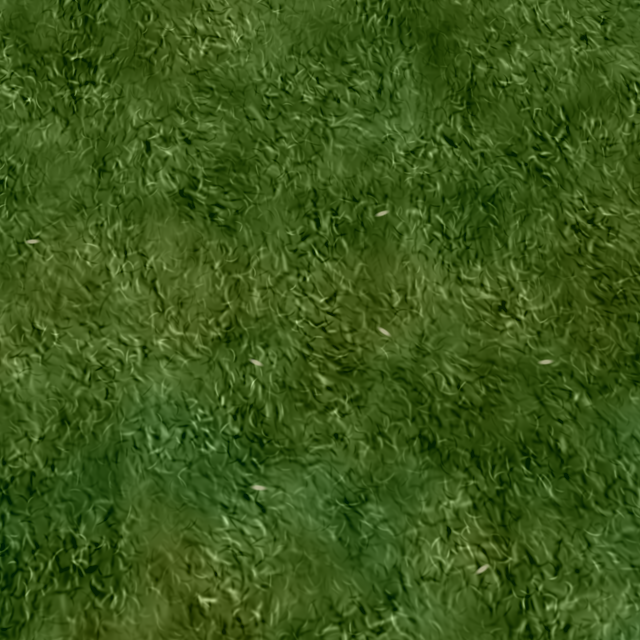
This texture is drawn by a WebGL 2 fragment shader. Its source:

```glsl
#version 300 es
precision highp float;

uniform vec2 u_resolution;
out vec4 fragColor;

const int   LAYERS = 7;
const float COARSE_CELLS = 25.0;    // blade cells per canvas, largest layer
const float CELLS_STEP = 4.0;       // added for each finer layer
const float DEPTH = 0.35;           // shrinking of blades toward the top
const float LEAN = 2.0;             // mean blade angle, radians
const float LEAN_DRIFT = 1.5;       // slow turning of the angle
const float BASE_TONE = 0.352;
const float SHADE = -0.145;         // darkest blade
const float SHINE = 0.27;           // brightest blade
const float HALO = 0.35;            // dark rim beside each blade
const float BEND = 0.6;             // largest curving of a blade
const float FLECK_CELLS = 14.0;
const float FLECK_CHANCE = 0.018;
const vec3  DRY_TINT = vec3(0.032, -0.004, -0.006);
const vec3  COOL_TINT = vec3(-0.032, -0.006, 0.012);
const vec3  FLECK_COLOR = vec3(0.76, 0.75, 0.62);

vec4 hash4(vec2 cell) {
  vec4 h = fract(cell.xyxy * vec4(0.1031, 0.1030, 0.0973, 0.1099));
  h += dot(h, h.wzxy + 33.33);
  return fract((h.xxyz + h.yzzw) * h.zywx);
}

float gradientAt(vec2 cell, vec2 offset) {
  float a = 6.2832 * hash4(cell).x;
  return dot(vec2(cos(a), sin(a)), offset);
}

float gradientNoise(vec2 p) {
  vec2 i = floor(p), f = fract(p);
  vec2 u = f * f * f * (f * (f * 6.0 - 15.0) + 10.0);
  vec2 e = vec2(0.0, 1.0);
  return mix(mix(gradientAt(i, f), gradientAt(i + e.yx, f - e.yx), u.x),
             mix(gradientAt(i + e.xy, f - e.xy), gradientAt(i + e.yy, f - e.yy), u.x), u.y);
}

vec2 turn(vec2 v, float a) {
  float c = cos(a), s = sin(a);
  return vec2(c * v.x + s * v.y, c * v.y - s * v.x);
}

// Soft tapered stroke along x with a darker rim
float blade(vec2 v, float halfLength, float width, float bend) {
  float along = v.x / halfLength;
  float across = (v.y + bend * (v.x * v.x - 0.15)) / width;
  float d = across * across;
  float taper = 1.0 - smoothstep(0.3, 1.0, abs(along));
  return taper * (exp(-d) - HALO * exp(-0.25 * d));
}

// One blade in every cell, following the local lean
float bladeLayer(vec2 p, float lean, vec2 seed) {
  vec2 home = floor(p);
  float sum = 0.0;
  for (int y = -1; y <= 1; y++) {
    for (int x = -1; x <= 1; x++) {
      vec2 cell = home + vec2(x, y);
      vec4 place = hash4(cell + seed);
      vec4 form = hash4(cell + seed + 171.0);
      float spread = 2.0 * place.z - 1.0;
      float angle = lean + 0.35 * spread + 1.2 * spread * spread * spread;
      vec2 v = turn(p - cell - place.xy, angle);
      float strength = mix(SHADE, SHINE, place.w * place.w);
      sum += strength * blade(v, mix(0.4, 0.85, form.x),
                              mix(0.09, 0.17, form.y), BEND * (2.0 * form.z - 1.0));
    }
  }
  return sum;
}

// Rare pale scraps lying nearly flat
float flecks(vec2 p) {
  vec2 cell = floor(p);
  vec4 h = hash4(cell + 613.0);
  vec2 v = turn(p - cell - mix(vec2(0.3), vec2(0.7), h.xy), 1.2 * (h.z - 0.5));
  float d = length(v / vec2(0.18, 0.06));
  return step(h.w, FLECK_CHANCE) * (1.0 - smoothstep(0.4, 1.4, d));
}

// Tone is the green level; red and blue follow it
vec3 grassColor(float tone) {
  float x = tone - 0.25;
  return vec3(tone - 0.11, tone, 0.5 * (x + sqrt(x * x + 0.0015)));
}

void main() {
  vec2 p = gl_FragCoord.xy / u_resolution.y;

  // Ground plane, finer toward the top
  vec2 q = vec2((p.x - 0.5) * (1.0 + DEPTH * p.y), p.y + 0.5 * DEPTH * p.y * p.y);

  // Slow changes of light, direction and crispness
  float patches = 0.10 * gradientNoise(p * vec2(2.6, 3.8) + 7.3)
                + 0.10 * gradientNoise(p * 7.0 + 31.7)
                + 0.10 * gradientNoise(q * 15.0 + 64.9);
  float lean = LEAN + LEAN_DRIFT * gradientNoise(q * 4.5 + 12.4)
             + 0.5 * gradientNoise(q * 11.0 + 55.1);
  float crispness = clamp(0.93 + 1.3 * gradientNoise(q * 8.0 + 83.6), 0.4, 1.4);

  // Blades over a faint mottle
  float blades = 0.08 * gradientNoise(q * 34.0 + 140.2);
  for (int i = 0; i < LAYERS; i++) {
    float k = float(i);
    vec2 shift = vec2(0.37, 0.61) * k;
    blades += bladeLayer(q * (COARSE_CELLS + CELLS_STEP * k) + shift, lean, vec2(37.0, 91.0) * (k + 3.0));
  }
  float tone = max(BASE_TONE + patches + crispness * blades, 0.13);
  vec3 color = grassColor(tone);

  // Dry and cool areas, stronger in the lower half
  float near = 1.0 - smoothstep(0.3, 0.8, p.y);
  float hue = gradientNoise(p * vec2(2.6, 3.2) + 19.8) + 0.4 * gradientNoise(p * 7.0 + 47.2);
  color += DRY_TINT * smoothstep(0.02, 0.4, hue) * mix(0.4, 1.0, near);
  color += COOL_TINT * smoothstep(0.02, 0.4, -hue) * mix(0.4, 1.0, near);

  color = mix(color, FLECK_COLOR, 0.85 * flecks(q * FLECK_CELLS));
  fragColor = vec4(clamp(color, 0.0, 1.0), 1.0);
}
```
